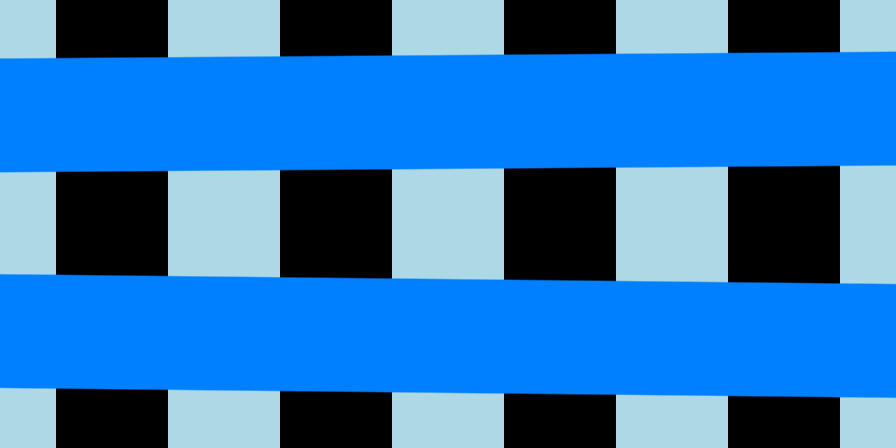
Give the GLSL for this pattern, as a Shadertoy shader.

```glsl
// Four black columns on pale blue, crossed by two bright blue bands.
// Columns repeat with fract; each band is a slightly tilted line distance.
// Lengths are in canvas heights, with the canvas two heights wide.

#define COLUMN_PERIOD 0.5
#define COLUMN_HALF   0.125
#define BAND_COUNT    2.0
#define BAND_HALF     0.127
#define TILT_LOWER    -0.0110
#define TILT_UPPER    0.0076
#define BAND_SOFTNESS 1.5
#define PALE_BLUE     vec3(0.68, 0.85, 0.90)
#define BLACK         vec3(0.0, 0.0, 0.005)
#define BRIGHT_BLUE   vec3(0.0, 0.5, 1.0)

// Coverage of a shape from its signed distance and edge width
float coverage(float distanceToEdge, float edgeWidth) {
    return clamp(0.5 - distanceToEdge / edgeWidth, 0.0, 1.0);
}

// Signed distance to the nearest column, centred in its cell
float columnDistance(float x) {
    float offset = (fract(x / COLUMN_PERIOD) - 0.5) * COLUMN_PERIOD;
    return abs(offset) - COLUMN_HALF;
}

// Signed distance to one band, tilted about the canvas centre
float bandDistance(vec2 p, float row, float centreX) {
    float slope = mix(TILT_LOWER, TILT_UPPER, row / (BAND_COUNT - 1.0));
    float centreY = (row + 0.5) / BAND_COUNT + slope * (p.x - centreX);
    return abs(p.y - centreY) * inversesqrt(1.0 + slope * slope) - BAND_HALF;
}

void mainImage(out vec4 fragColor, in vec2 fragCoord) {
    vec2 p = fragCoord / iResolution.y;
    float pixel = 1.0 / iResolution.y;
    float centreX = 0.5 * iResolution.x / iResolution.y;

    // Columns behind
    vec3 color = mix(PALE_BLUE, BLACK, coverage(columnDistance(p.x), pixel));

    // Bands in front
    for (float row = 0.0; row < BAND_COUNT; row++) {
        float band = coverage(bandDistance(p, row, centreX), BAND_SOFTNESS * pixel);
        color = mix(color, BRIGHT_BLUE, band);
    }

    fragColor = vec4(color, 1.0);
}
```
